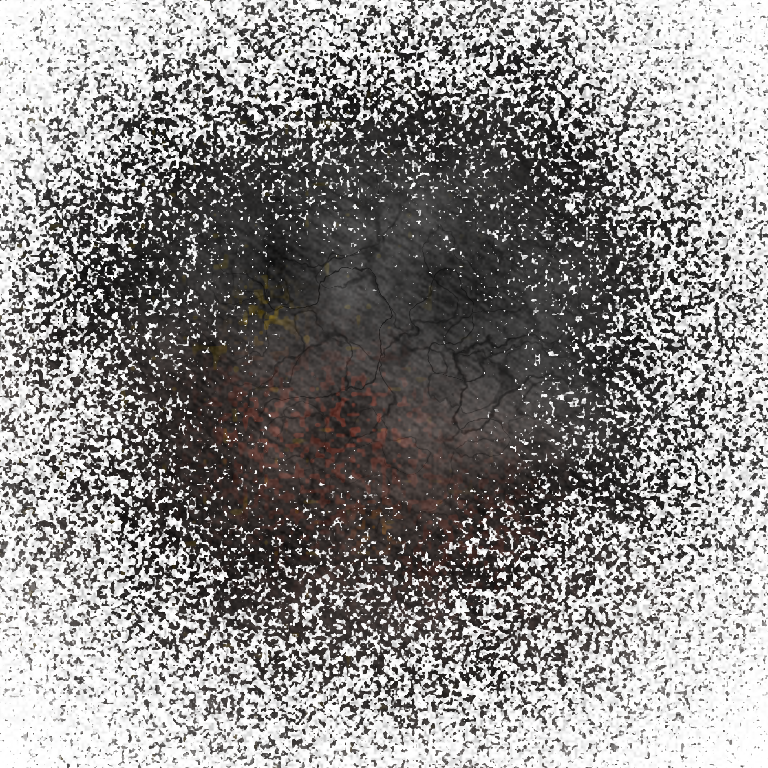
Write a WebGL 2 fragment shader that draws this texture.

```glsl
#version 300 es
precision highp float;

uniform vec2 u_resolution;
out vec4 outColor;

// Overall patch
const vec2 PATCH_CENTER = vec2(0.495, 0.525);
const float PATCH_RADIUS = 0.392;
const float INNER_SLOPE = 1.55;
const float OUTER_SLOPE = 0.95;
const float EDGE_WOBBLE = 0.16;

// Grain
const float GRAIN_COARSE = 225.0;
const float GRAIN_FINE = 420.0;
const float GRAIN_SOFTNESS = 0.07;

// Surface detail
const vec2 STREAK_DIR = vec2(0.83, -0.56);
const vec2 STREAK_FREQ = vec2(75.0, 230.0);
const float CRACK_FREQ = 13.0;
const float CRACK_WIDTH = 0.022;

// Colours
const vec3 PAPER = vec3(1.0);
const vec3 CHARCOAL = vec3(0.205, 0.203, 0.202);
const vec3 SOOT = vec3(0.135, 0.13, 0.128);
const vec3 UMBER = vec3(0.235, 0.205, 0.195);
const vec3 RUST = vec3(0.16, 0.035, 0.015);
const vec3 OCHRE = vec3(0.17, 0.13, -0.04);

float hash(vec2 p) {
    vec3 q = fract(p.xyx * vec3(0.1031, 0.1030, 0.0973));
    q += dot(q, q.yzx + 33.33);
    return fract((q.x + q.y) * q.z);
}

float valueNoise(vec2 p) {
    vec2 cell = floor(p);
    vec2 f = fract(p);
    f = f * f * (3.0 - 2.0 * f);
    float low = mix(hash(cell), hash(cell + vec2(1.0, 0.0)), f.x);
    float high = mix(hash(cell + vec2(0.0, 1.0)), hash(cell + 1.0), f.x);
    return mix(low, high, f.y);
}

float fbm(vec2 p) {
    float sum = 0.0;
    float amp = 0.5;
    for (int i = 0; i < 5; i++) {
        sum += amp * valueNoise(p);
        p = mat2(1.6, 1.2, -1.2, 1.6) * p + 17.3;
        amp *= 0.5;
    }
    return sum / 0.97;
}

float glow(vec2 p, vec2 center, float radius) {
    vec2 d = (p - center) / radius;
    return exp(-dot(d, d));
}

// Thin dark veins along the midlines of warped noise
float cracks(vec2 p) {
    vec2 warp = vec2(fbm(p * 22.0 + 3.0), fbm(p * 22.0 + 41.0)) - 0.5;
    p += 0.05 * warp;
    float veins = 0.0;
    for (int i = 0; i < 3; i++) {
        float k = float(i);
        float ridge = abs(valueNoise(p * CRACK_FREQ * (1.0 + 0.45 * k) + 29.0 * k) - 0.5);
        veins = max(veins, (1.0 - smoothstep(0.0, CRACK_WIDTH * (1.0 + 0.5 * k), ridge)) * (1.0 - 0.2 * k));
    }
    return veins;
}

vec3 surface(vec2 p, float r) {
    vec2 along = vec2(dot(p, STREAK_DIR), dot(p, vec2(-STREAK_DIR.y, STREAK_DIR.x)));
    float streak = valueNoise(along * STREAK_FREQ + 90.0) - 0.5;
    float cloud = fbm(p * 11.0 + 5.0) - 0.5;
    float grit = valueNoise(p * 300.0 + 60.0) - 0.5;

    // Broad light and warm areas
    float light = glow(p, vec2(0.52, 0.56), 0.065) + glow(p, vec2(0.62, 0.53), 0.085)
        + 0.7 * glow(p, vec2(0.44, 0.64), 0.07) + 0.5 * glow(p, vec2(0.67, 0.44), 0.08);
    float shade = glow(p, vec2(0.57, 0.62), 0.065) + 0.7 * glow(p, vec2(0.35, 0.66), 0.06);
    float warm = smoothstep(0.64, 0.36, p.y + 0.35 * (p.x - 0.45));
    vec3 color = mix(CHARCOAL, UMBER, warm);
    color = mix(color, SOOT, smoothstep(0.2, 0.38, r) * (1.0 - 0.5 * warm));

    float value = 1.0 + 0.34 * light - 0.32 * shade + 1.1 * cloud + 0.5 * streak + 0.38 * grit;
    float vein = cracks(p) * smoothstep(0.36, 0.12, r);
    color *= max(value, 0.25) * (1.0 - 0.55 * vein * (1.0 - 0.4 * warm));

    // Scattered mineral stains
    float rust = glow(p, vec2(0.475, 0.46), 0.06) + 0.75 * glow(p, vec2(0.4, 0.39), 0.13)
        + 0.6 * glow(p, vec2(0.61, 0.3), 0.11) + 0.5 * glow(p, vec2(0.32, 0.46), 0.06);
    float ochre = glow(p, vec2(0.345, 0.59), 0.035) + 0.6 * glow(p, vec2(0.49, 0.31), 0.025);
    float sparse = smoothstep(0.5, 0.8, valueNoise(p * 150.0 + 7.0));
    float rare = smoothstep(0.87, 0.96, valueNoise(p * 75.0 + 31.0)) * smoothstep(0.75, 0.35, p.x);
    color += RUST * rust * sparse;
    color += OCHRE * (ochre * sparse + 0.5 * rare);
    return max(color, 0.0);
}

void main() {
    vec2 p = gl_FragCoord.xy / u_resolution;
    float r = length((p - PATCH_CENTER) * vec2(1.0, 1.03));
    float inward = PATCH_RADIUS - r + EDGE_WOBBLE * (fbm(p * 7.0 + 12.0) - 0.5);

    // Grain decides where paper shows through
    float grain = mix(valueNoise(p * GRAIN_COARSE), valueNoise(p * GRAIN_FINE + 50.0), 0.38);
    float threshold = 0.5 + inward * (inward > 0.0 ? INNER_SLOPE : OUTER_SLOPE);
    float ink = 1.0 - smoothstep(threshold - GRAIN_SOFTNESS, threshold + GRAIN_SOFTNESS, grain);

    // Paper dust and fading of distant specks
    float dust = valueNoise(p * 260.0 + 140.0);
    vec3 paper = PAPER - 0.32 * dust * dust * dust * smoothstep(0.75, 0.4, r);
    float fade = smoothstep(0.4, 0.72, r) * (0.25 + 0.75 * hash(floor(p * 200.0)));

    vec3 color = mix(paper, surface(p, r), ink * (1.0 - 0.8 * fade));
    outColor = vec4(clamp(color, 0.0, 1.0), 1.0);
}
```
